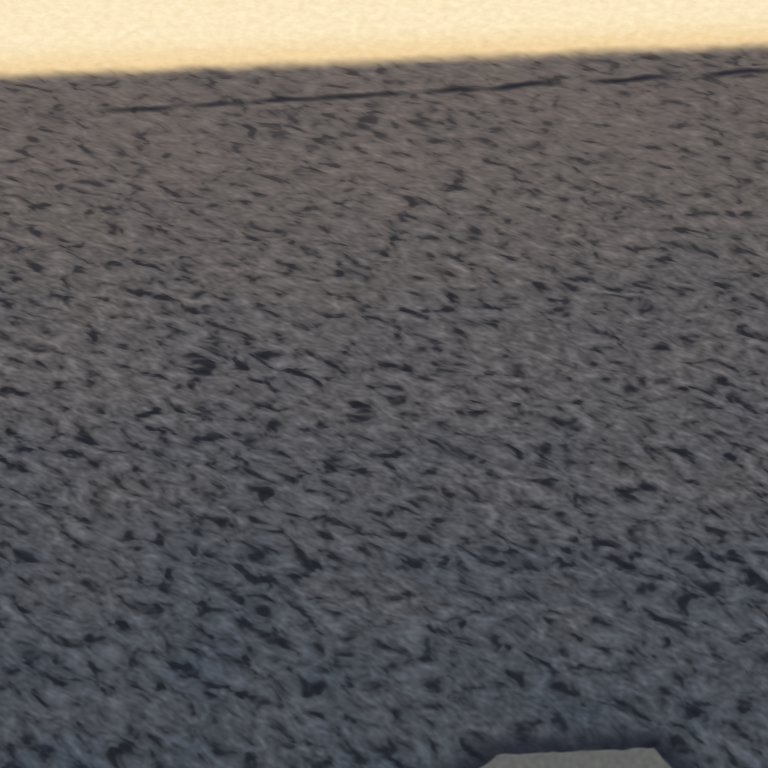
This texture is drawn by a three.js fragment shader. Its source:

```glsl
// Rough asphalt in shadow, seen at a slant, with a sunlit band along the top.
// Stretched, tilted gradient noise gives pits and flecks; a cracked seam runs
// below the light, and a pale slab corner shows at the lower edge.
#define GRAIN_FREQ vec2(32.0, 62.0)
#define GRAIN_TILT 0.42
#define PIT_DEPTH 0.62
#define FLECK_GAIN 0.50
#define EDGE_SOFTNESS 0.010
#define SUN_COLOR vec3(0.985, 0.915, 0.765)
#define SUN_LOW_COLOR vec3(0.95, 0.83, 0.63)
#define FAR_COLOR vec3(0.405, 0.375, 0.362)
#define MID_COLOR vec3(0.335, 0.330, 0.342)
#define NEAR_COLOR vec3(0.262, 0.282, 0.312)
#define PIT_COLOR vec3(0.10, 0.11, 0.145)
#define SLAB_COLOR vec3(0.38, 0.385, 0.38)

varying vec2 vUv;

vec2 hashGradient(vec2 cell) {
  vec2 k = vec2(dot(cell, vec2(127.1, 311.7)), dot(cell, vec2(269.5, 183.3)));
  return 2.0 * fract(sin(k) * 43758.5453) - 1.0;
}

// Gradient noise, roughly -0.7 to 0.7
float noise(vec2 p) {
  vec2 i = floor(p);
  vec2 f = fract(p);
  vec2 u = f * f * f * (f * (f * 6.0 - 15.0) + 10.0);
  vec2 e = vec2(1.0, 0.0);
  float low = mix(dot(hashGradient(i), f),
                  dot(hashGradient(i + e.xy), f - e.xy), u.x);
  float high = mix(dot(hashGradient(i + e.yx), f - e.yx),
                   dot(hashGradient(i + e.xx), f - e.xx), u.x);
  return mix(low, high, u.y);
}

float fbm(vec2 p) {
  float sum = 0.0;
  float amp = 1.0;
  for (int i = 0; i < 3; i++) {
    sum += amp * noise(p);
    p = mat2(1.7, 0.5, -0.5, 1.7) * p + 17.3;
    amp *= 0.6;
  }
  return sum;
}

// Tilted grain space, squeezed towards the far side
vec2 grainSpace(vec2 uv) {
  vec2 q = vec2(uv.x, uv.y * (0.8 + 0.5 * uv.y));
  float c = cos(GRAIN_TILT);
  float s = sin(GRAIN_TILT);
  return vec2(c * q.x - s * q.y, s * q.x + c * q.y) * GRAIN_FREQ;
}

vec3 asphalt(vec2 uv) {
  vec2 p = grainSpace(uv);
  vec2 warp = vec2(noise(p * 0.6 + 5.0), noise(p * 0.6 + 41.0));
  float grain = fbm(p + 0.7 * warp);
  float fine = noise(p * 3.1 + 9.0);
  float patches = noise(uv * vec2(5.0, 9.0) + 3.0) + 0.6 * noise(uv * vec2(13.0, 21.0));

  vec3 color = mix(NEAR_COLOR, MID_COLOR, smoothstep(0.0, 0.55, uv.y));
  color = mix(color, FAR_COLOR, smoothstep(0.4, 0.88, uv.y - 0.06 * uv.x));
  color += patches * vec3(0.045, 0.035, 0.025);

  // Rough relief, calmer in the distance and on worn patches
  float rough = mix(1.0, 0.5, smoothstep(0.45, 0.9, uv.y));
  color *= 1.0 + rough * (FLECK_GAIN * grain + 0.22 * fine);
  float pits = smoothstep(0.10, 0.55, -grain - 0.25 * patches + 0.2 * fine);
  return mix(color, PIT_COLOR, pits * PIT_DEPTH * rough);
}

// Broken dark seam running just below the shadow edge
float seam(vec2 uv) {
  float line = 0.847 + 0.061 * uv.x + 0.005 * noise(vec2(uv.x * 18.0, 2.0));
  float width = 0.006 + 0.004 * noise(vec2(uv.x * 40.0, 7.0));
  float broken = smoothstep(-0.4, 0.2, noise(vec2(uv.x * 14.0, 11.0)));
  float core = 1.0 - smoothstep(0.0, width, abs(uv.y - line));
  return core * broken * smoothstep(0.0, 0.25, uv.x);
}

// Signed height above the slab's rounded top edge
float slabDistance(vec2 uv) {
  float top = uv.y - (0.018 + 0.045 * (uv.x - 0.66));
  float left = 0.48 * (0.64 - uv.x) + 0.6 * (uv.y - 0.012);
  float right = 0.66 * (uv.x - 0.862) + 0.6 * (uv.y - 0.015);
  return max(top, max(left, right)) + 0.003 * noise(uv * 60.0);
}

vec3 sunlit(vec2 uv, float height) {
  vec3 color = mix(SUN_LOW_COLOR, SUN_COLOR, smoothstep(0.0, 0.05, height));
  float grain = fbm(uv * vec2(75.0, 130.0));
  return color * (1.0 + 0.055 * grain * vec3(0.7, 1.0, 1.5));
}

void main() {
  vec2 uv = vUv;
  vec3 color = asphalt(uv);
  color = mix(color, PIT_COLOR, 0.75 * seam(uv));

  // Slab corner and the dark gap around it
  float slab = slabDistance(uv);
  float gap = 1.0 - smoothstep(0.004, 0.035, slab);
  color = mix(color, PIT_COLOR, 0.65 * gap);
  vec3 slabColor = SLAB_COLOR * (1.0 + 0.15 * noise(uv * 110.0));
  color = mix(color, slabColor, 1.0 - smoothstep(-0.002, 0.002, slab));

  // Sunlight with a soft, slightly ragged border
  float border = mix(0.900, 0.940, uv.x) + 0.004 * fbm(uv * vec2(20.0, 40.0));
  float height = uv.y - border;
  float light = smoothstep(-EDGE_SOFTNESS, EDGE_SOFTNESS, height);
  color = mix(color, sunlit(uv, height), light);

  gl_FragColor = vec4(clamp(color, 0.0, 1.0), 1.0);
}
```
